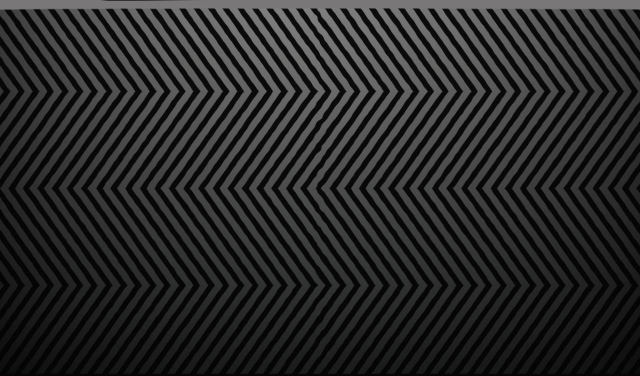
A Shadertoy shader for this pattern:

```glsl
float hash(vec2 p) {
    return fract(sin(dot(p, vec2(127.1, 311.7))) * 43758.5453);
}

float noise(vec2 p) {
    vec2 i = floor(p), f = fract(p);
    f = f * f * (3.0 - 2.0 * f);
    return mix(mix(hash(i), hash(i + vec2(1, 0)), f.x),
               mix(hash(i + vec2(0, 1)), hash(i + vec2(1, 1)), f.x), f.y);
}

void mainImage(out vec4 fragColor, in vec2 fragCoord) {
    vec2 uv = fragCoord / iResolution.xy;
    vec2 p = fragCoord / iResolution.y;
    float depth = 1.0 - uv.y;
    float pixel = 1.0 / iResolution.y;

    // Zigzag: 1 at the right-hand tips, 0 at the left-hand tips
    float zigzag = 2.0 * abs(fract((depth - 0.243) / 0.516) - 0.5);
    float stripe = uv.x * 43.8 - 4.7 * zigzag;

    // Slightly uneven edges, rougher along the central seam
    float seam = exp(-pow((uv.x - 0.5) * 110.0, 2.0));
    stripe += (noise(p * 70.0) - 0.5) * (0.06 + 0.14 * seam);

    float fromCentre = abs(fract(stripe + 0.22) - 0.5);
    float soft = 24.0 * pixel;
    float light = 1.0 - smoothstep(0.275 - soft, 0.275 + soft, fromCentre);

    // Light falls off from the top centre
    float side = 2.0 * uv.x - 1.0;
    float glow = (0.5 - 0.4 * depth) * (1.0 - 0.5 * side * side);
    float tone = glow * (0.97 + 0.06 * hash(vec2(floor(stripe + 0.22), 3.0)));
    vec3 paint = tone * mix(vec3(0.97, 1.02, 0.99), vec3(1.01, 1.0, 1.0), uv.y);
    vec3 groove = vec3(0.012 + 0.07 * glow);
    vec3 color = mix(groove, paint, light);
    color += (hash(floor(p * 300.0)) - 0.5) * 0.012;

    // Plain strip along the top with a faint dark sliver
    float lip = 0.0225 + 0.003 * side * side + 0.001 * (noise(vec2(p.x * 12.0, 5.0)) - 0.5);
    float strip = 1.0 - smoothstep(lip - pixel, lip + pixel, depth);
    color = mix(color, vec3(0.475, 0.465, 0.47), strip);
    float sliver = smoothstep(0.155, 0.17, uv.x) * (1.0 - smoothstep(0.2, 0.33, uv.x));
    color *= 1.0 - 0.6 * sliver * (1.0 - smoothstep(0.001, 0.004, depth));

    // Dark rim at the bottom
    color = mix(vec3(0.03, 0.015, 0.03), color, smoothstep(0.003, 0.008, uv.y));

    fragColor = vec4(color, 1.0);
}
```
